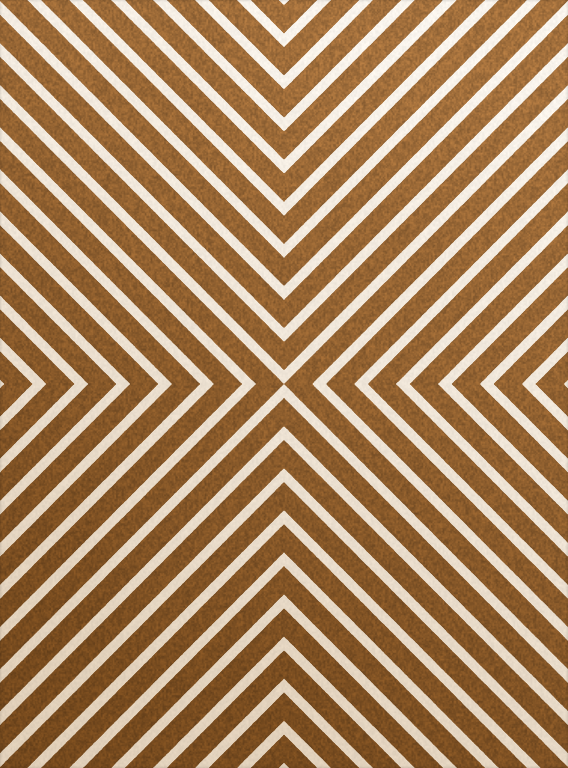
Write a WebGL 1 fragment shader that draws this pattern.

```glsl
precision highp float;

uniform vec2 u_resolution;

float hash(vec2 cell) {
  vec3 q = fract(vec3(cell.xyx) * 0.1031);
  q += dot(q, q.yzx + 33.33);
  return fract((q.x + q.y) * q.z);
}

float valueNoise(vec2 p) {
  vec2 cell = floor(p);
  vec2 f = fract(p);
  f = f * f * (3.0 - 2.0 * f);
  return mix(mix(hash(cell), hash(cell + vec2(1.0, 0.0)), f.x),
             mix(hash(cell + vec2(0.0, 1.0)), hash(cell + 1.0), f.x), f.y);
}

// Signed distance, measured vertically, to the mirrored diagonal bands.
float chevronBands(vec2 p) {
  float period = 0.0548;
  float halfWidth = 0.009;
  float height = abs(p.y) - 1.004 * abs(p.x) - halfWidth;
  return abs(mod(height + 0.5 * period, period) - 0.5 * period) - halfWidth;
}

void main() {
  vec2 uv = gl_FragCoord.xy / u_resolution;
  vec2 p = (gl_FragCoord.xy - 0.5 * u_resolution) / u_resolution.y;

  // Woven grain: short upright threads over finer fibres.
  float threads = valueNoise(p * vec2(400.0, 290.0) + 500.0) - 0.5;
  float fibres = valueNoise(p * 510.0 + 900.0) - 0.5;
  float grain = 0.55 * threads + 0.45 * fibres;
  float folds = valueNoise(p * vec2(7.0, 5.0) + 40.0) - 0.5;

  // Stripes with slightly uneven woven edges.
  float band = chevronBands(p) + 0.0008 * threads;
  float softness = max(0.7 / u_resolution.y, 0.0010);
  float stripe = 1.0 - smoothstep(-softness, softness, band);

  // Light falls from the upper right and fades toward the bottom.
  float light = smoothstep(0.0, 1.0, 0.75 * uv.y + 0.25 * uv.x) + 0.12 * folds;
  vec3 brown = mix(vec3(0.465, 0.292, 0.118), vec3(0.635, 0.435, 0.232), light);
  vec3 cream = mix(vec3(0.885, 0.820, 0.735), vec3(0.975, 0.955, 0.925), light);
  brown *= 1.0 + 0.36 * grain;
  cream *= 1.0 + 0.07 * grain;

  // Thin shade along the cloth border.
  vec2 margin = min(uv, 1.0 - uv) * u_resolution / u_resolution.y;
  float border = smoothstep(-0.002, 0.004, min(margin.x, margin.y));
  vec3 color = mix(brown, cream, stripe) * mix(0.88, 1.0, border);
  gl_FragColor = vec4(color, 1.0);
}
```
